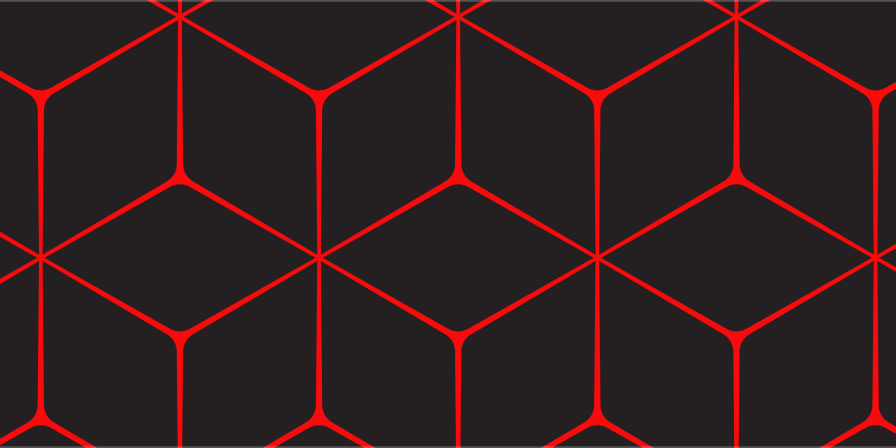
Give the GLSL for this pattern, as a WebGL 2 fragment shader.

```glsl
#version 300 es
precision highp float;
// Red tapered outlines of a tumbling-block (rhombille) tiling on charcoal.

uniform vec2 u_resolution;
out vec4 outColor;

const float PI = 3.14159265;
const float SQRT3 = 1.7320508;

const vec3 CHARCOAL = vec3(0.14, 0.12, 0.13);
const vec3 RED = vec3(0.97, 0.045, 0.05);

// Lengths are fractions of the canvas height.
const float STAR_SPACING = 0.6211;
const vec2 STAR_ORIGIN = vec2(0.0911, 0.4245);
const float STAR_HALF_WIDTH = 0.0040;
const float JOINT_HALF_WIDTH = 0.0073;
const float FILLET = 0.0234;
const float BORDER = 0.0039;

// Offset from the nearest six-armed star of a triangular lattice.
vec2 nearestStar(vec2 p, float spacing) {
    vec2 cell = spacing * vec2(1.0, SQRT3);
    vec2 a = mod(p + 0.5 * cell, cell) - 0.5 * cell;
    vec2 b = mod(p, cell) - 0.5 * cell;
    return dot(a, a) < dot(b, b) ? a : b;
}

// Fold six sectors onto one arm: x runs along it, y is the distance across.
vec2 foldToArm(vec2 p) {
    float angle = abs(mod(atan(p.y, p.x), PI / 3.0) - PI / 6.0);
    return length(p) * vec2(cos(angle), sin(angle));
}

// Signed distance to an arm leaving a joint, thinning towards its star.
float taperedArm(vec2 fromJoint, vec2 direction, float armLength) {
    float along = clamp(dot(fromJoint, direction), 0.0, armLength);
    float halfWidth = mix(JOINT_HALF_WIDTH, STAR_HALF_WIDTH, along / armLength);
    return length(fromJoint - direction * along) - halfWidth;
}

// Smooth union that rounds the inner corners.
float smoothMin(float a, float b, float k) {
    float h = max(k - abs(a - b), 0.0) / k;
    return min(a, b) - 0.25 * k * h * h;
}

float rhombille(vec2 p, float spacing) {
    float armLength = spacing / SQRT3;
    vec2 arm = foldToArm(nearestStar(p, spacing));
    vec2 fromJoint = arm - vec2(armLength, 0.0);
    float ownArm = taperedArm(fromJoint, vec2(-1.0, 0.0), armLength);
    float nextArm = taperedArm(fromJoint, vec2(0.5, 0.5 * SQRT3), armLength);
    return smoothMin(ownArm, nextArm, FILLET);
}

// Antialiased coverage of a signed distance.
float coverage(float d, float pixel) {
    return 1.0 - smoothstep(-0.7 * pixel, 0.7 * pixel, d);
}

void main() {
    float pixel = 1.0 / u_resolution.y;
    vec2 uv = gl_FragCoord.xy * pixel;

    // Line network
    float lines = coverage(rhombille(uv - STAR_ORIGIN, STAR_SPACING), pixel);
    vec3 color = mix(CHARCOAL, RED, lines);

    // Faint pale edge along the top and bottom
    float edgeDistance = min(uv.y, 1.0 - uv.y) - BORDER;
    color = mix(color, vec3(1.0), 0.23 * coverage(edgeDistance, pixel));

    outColor = vec4(color, 1.0);
}
```
